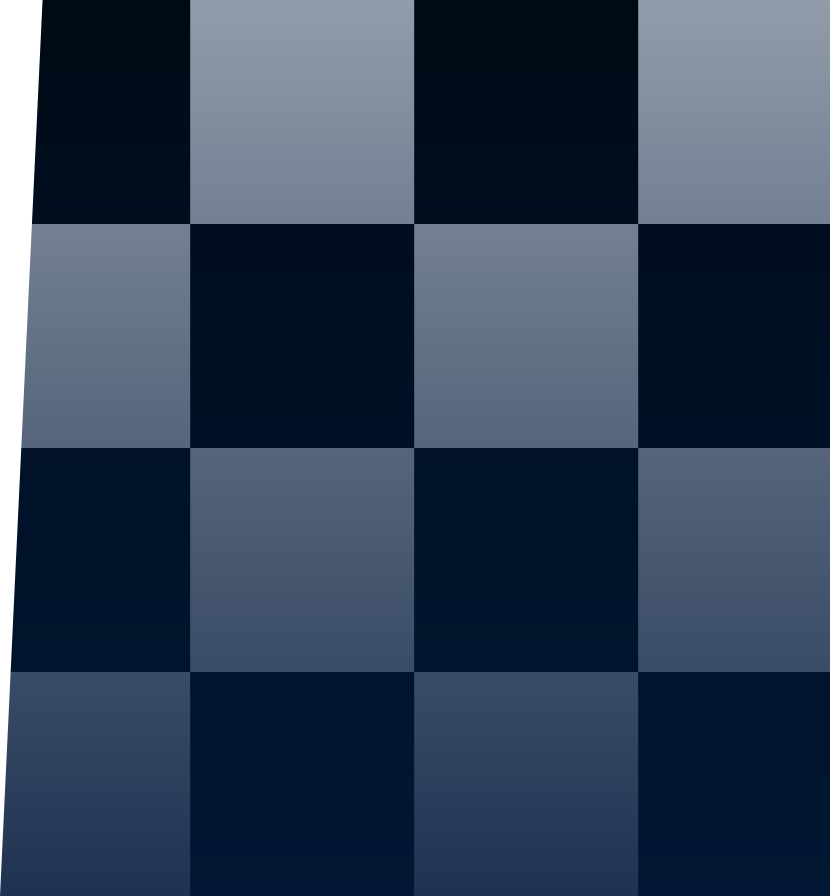
A WebGL 1 fragment shader for this pattern:

```glsl
precision highp float;
// Checkerboard of four rows and about four columns, cut by a slanted white left edge.
// Signed triangle waves give smooth cell borders; their product picks light or dark,
// and each of the two tones fades vertically.

uniform vec2 u_resolution;

// Positive in even cells, negative in odd cells, zero on the borders.
vec2 cellWave(vec2 cell) {
  return 0.5 - abs(mod(cell + 0.5, 2.0) - 1.0);
}

// Three-stop vertical fade.
vec3 fade(vec3 bottom, vec3 middle, vec3 top, float y) {
  return y < 0.5 ? mix(bottom, middle, y * 2.0) : mix(middle, top, y * 2.0 - 1.0);
}

void main() {
  // Canvas height is one unit.
  vec2 p = gl_FragCoord.xy / u_resolution.y;
  float pixel = 1.0 / u_resolution.y;

  // Checker cells a quarter of the height wide, first column cropped.
  vec2 cell = 4.0 * p + vec2(0.151, 0.0);
  vec2 side = clamp(cellWave(cell) / (2.0 * pixel), -1.0, 1.0);
  float light = 0.5 + 0.5 * side.x * side.y;

  // Vertical gradients of both tones.
  vec3 lightTone = fade(vec3(0.12, 0.195, 0.315), vec3(0.335, 0.395, 0.485),
                        vec3(0.57, 0.61, 0.665), p.y);
  vec3 darkTone = fade(vec3(0.005, 0.09, 0.2), vec3(0.0, 0.068, 0.155),
                       vec3(0.0, 0.04, 0.085), p.y);
  vec3 color = mix(darkTone, lightTone, light);

  // Slanted left margin, widening towards the top.
  float inside = clamp((p.x - 0.0475 * p.y) / pixel + 0.5, 0.0, 1.0);
  gl_FragColor = vec4(mix(vec3(1.0), color, inside), 1.0);
}
```
